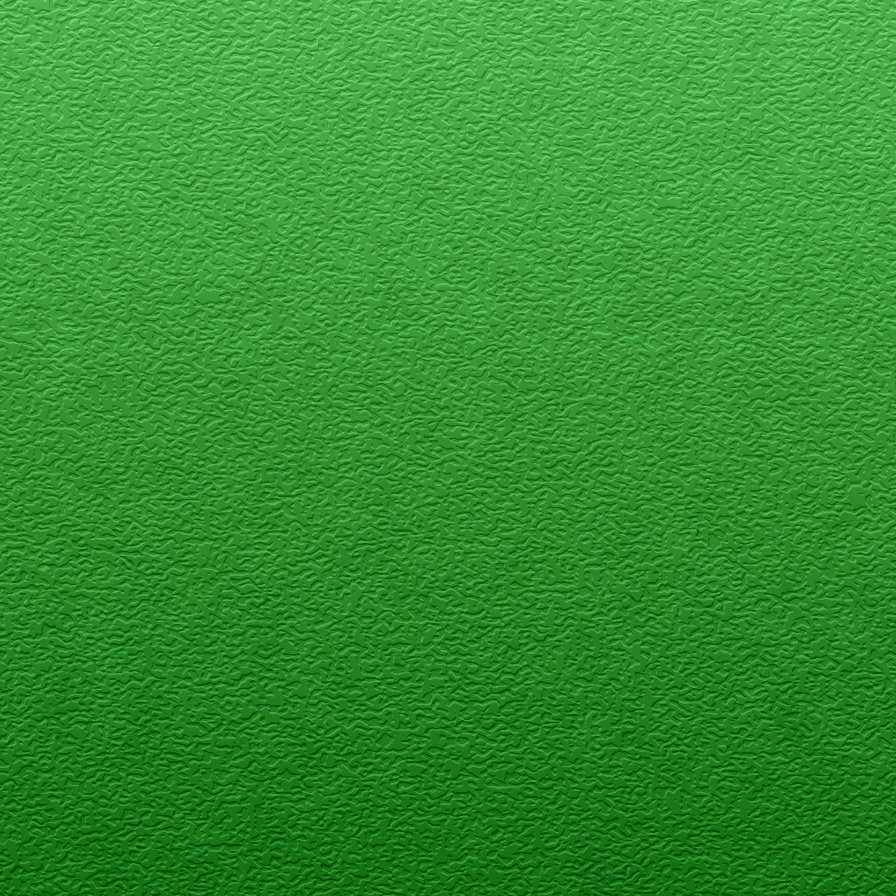
A three.js fragment shader for this texture:

```glsl
// Embossed green leather grain, lit from above, over a vertical gradient.

varying vec2 vUv;

const vec3 TOP_GREEN = vec3(0.305, 0.700, 0.310);
const vec3 BOTTOM_GREEN = vec3(0.080, 0.432, 0.075);
const vec3 RELIEF_TINT = vec3(0.80, 1.0, 0.82);

const vec2 GRAIN_FREQUENCY = vec2(122.0, 205.0); // cells across and up
const float COARSE_SCALE = 0.53;                 // size of the larger grains
const float COARSE_WEIGHT = 0.45;
const float WARP_FREQUENCY = 70.0;
const float WARP_AMOUNT = 0.004;

const float PLATEAU_LEVEL = -0.05;               // lower gives wider plateaus
const float EDGE_SOFTNESS = 0.10;
const vec2 LIGHT_OFFSET = vec2(-0.0003, 0.0010);
const float RELIEF_STRENGTH = 0.155;
const float MOTTLE_FREQUENCY = 22.0;
const float MOTTLE_STRENGTH = 0.035;

// Random gradient for a lattice point, each component in -1..1
vec2 hashGradient(vec2 cell) {
  vec3 q = fract(vec3(cell.xyx) * vec3(0.1031, 0.1030, 0.0973));
  q += dot(q, q.yzx + 33.33);
  return fract((q.xx + q.yz) * q.zy) * 2.0 - 1.0;
}

float gradientNoise(vec2 p) {
  vec2 cell = floor(p);
  vec2 f = fract(p);
  vec2 blend = f * f * f * (f * (f * 6.0 - 15.0) + 10.0);
  vec2 right = vec2(1.0, 0.0);
  vec2 up = vec2(0.0, 1.0);
  float a = dot(hashGradient(cell), f);
  float b = dot(hashGradient(cell + right), f - right);
  float c = dot(hashGradient(cell + up), f - up);
  float d = dot(hashGradient(cell + 1.0), f - 1.0);
  return mix(mix(a, b, blend.x), mix(c, d, blend.x), blend.y);
}

// Flat-topped grains separated by narrow grooves
float grainHeight(vec2 p) {
  vec2 q = p * GRAIN_FREQUENCY;
  float n = gradientNoise(q + 7.3);
  n += COARSE_WEIGHT * gradientNoise(q * COARSE_SCALE + 41.7);
  return smoothstep(-EDGE_SOFTNESS, EDGE_SOFTNESS, n - PLATEAU_LEVEL);
}

void main() {
  // Bend the lattice so the grains do not line up
  vec2 bend = vec2(gradientNoise(vUv * WARP_FREQUENCY + 11.0),
                   gradientNoise(vUv * WARP_FREQUENCY + 83.0));
  vec2 p = vUv + WARP_AMOUNT * bend;

  // Emboss: edges facing the light brighten, the far edges darken
  float relief = grainHeight(p - LIGHT_OFFSET) - grainHeight(p + LIGHT_OFFSET);
  float mottle = gradientNoise(vUv * MOTTLE_FREQUENCY + 29.0);
  float shade = RELIEF_STRENGTH * relief + MOTTLE_STRENGTH * mottle;

  vec3 base = mix(BOTTOM_GREEN, TOP_GREEN, vUv.y);
  gl_FragColor = vec4(clamp(base + shade * RELIEF_TINT, 0.0, 1.0), 1.0);
}
```
